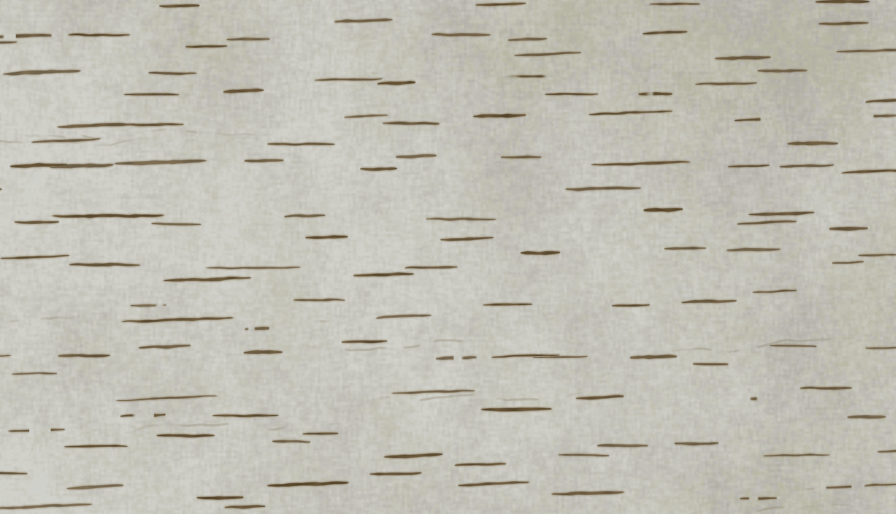
Reproduce this texture procedurally as a Shadertoy shader.

```glsl
float hash(vec2 p) {
    vec3 q = fract(vec3(p.xyx) * 0.1031);
    q += dot(q, q.yzx + 33.33);
    return fract((q.x + q.y) * q.z);
}

float noise(vec2 p) {
    vec2 i = floor(p), f = fract(p);
    f = f * f * (3.0 - 2.0 * f);
    return mix(mix(hash(i), hash(i + vec2(1, 0)), f.x),
               mix(hash(i + vec2(0, 1)), hash(i + vec2(1, 1)), f.x), f.y);
}

float fbm(vec2 p) {
    float sum = 0.0, amp = 0.533;
    for (int i = 0; i < 4; i++) {
        sum += amp * noise(p);
        p = p * 2.03 + 17.3;
        amp *= 0.5;
    }
    return sum;
}

// Pale bark: broad stains, fibre weave and a slow falloff to the right
vec3 barkColor(vec2 p, float across) {
    float stains = fbm(p * vec2(5.0, 3.5) + 40.0) - 0.5;
    float mottle = fbm(p * vec2(24.0, 18.0) + 90.0) - 0.5;
    float weave = noise(p * vec2(190.0, 70.0)) + noise(p * vec2(70.0, 190.0) + 50.0) - 1.0;
    float speck = noise(p * 210.0 + 300.0) - 0.5;
    float light = 0.72 + 1.1 * stains + 0.5 * mottle + 0.45 * weave + 0.3 * speck;
    light -= 0.45 * smoothstep(0.35, 1.0, across) + 0.25 * smoothstep(0.7, 1.0, p.y);
    float warmth = smoothstep(0.35, 0.65, 0.6 * fbm(p * 9.0 + 7.0) + 0.4 * noise(p * 120.0 + 9.0));
    vec3 shade = mix(vec3(0.72, 0.71, 0.68), vec3(0.735, 0.73, 0.665), warmth);
    return mix(shade, vec3(0.805, 0.805, 0.775), clamp(light, -0.25, 1.15));
}

// Faint ragged wrinkles
float wrinkles(vec2 p, float width) {
    float ink = 0.0;
    for (int i = 0; i < 9; i++) {
        float id = float(i) + 3.0;
        vec2 q = p - vec2(width * hash(vec2(id, 5.0)), hash(vec2(id, 11.0)));
        float reach = mix(0.08, 0.32, hash(vec2(id, 19.0)));
        q.y += 0.035 * (fbm(vec2(p.x * 9.0, id * 7.0)) - 0.5) - 0.03 * q.x;
        float patchy = smoothstep(0.35, 0.65, noise(vec2(p.x * 35.0, id * 13.0)));
        float fade = 1.0 - smoothstep(0.4, 1.0, abs(q.x) / reach);
        ink = max(ink, patchy * fade * (1.0 - smoothstep(0.0005, 0.004, abs(q.y))));
    }
    return ink;
}

// Dark tapered dashes, one per jittered cell; x = core, y = soft rim
vec2 dashes(vec2 p, float across, float blur) {
    vec2 size = vec2(0.15, 0.088), cell = floor(p / size), ink = vec2(0);
    for (int j = -1; j <= 1; j++)
    for (int i = -1; i <= 1; i++) {
        vec2 id = cell + vec2(i, j) + 60.0;
        if (hash(id + 3.7) > 0.95) continue;
        vec2 spot = vec2(hash(id), 0.08 + 0.84 * hash(id + 31.0));
        vec2 q = p - (id - 60.0 + spot) * size;
        float pick = hash(id + 71.0);
        float reach = (0.034 + 0.036 * pick + 0.04 * pow(pick, 9.0)) * (1.08 - 0.2 * across);
        q.y -= q.x * mix(-0.01, 0.055, hash(id + 113.0));
        q.y -= 0.002 * (noise(vec2(p.x * 40.0, id.y * 9.0 + id.x)) - 0.5);
        float t = abs(q.x) / reach;
        float thick = mix(0.0017, 0.0034, hash(id + 157.0));
        thick *= 0.8 + 0.4 * noise(vec2(p.x * 80.0, id.y * 5.0));
        float d = abs(q.y) - thick * sqrt(max(1.0 - t * t * t, 0.0));
        float ends = 1.0 - smoothstep(0.93, 1.03, t);
        // Some dashes break into short pieces
        float broken = step(0.87, hash(id + 211.0));
        float gaps = smoothstep(0.32, 0.48, noise(vec2(p.x * 45.0, id.x * 3.0 + id.y)));
        float strength = ends * mix(1.0, gaps, broken) * mix(0.72, 1.0, hash(id + 251.0));
        ink.x = max(ink.x, strength * (1.0 - smoothstep(-blur, blur, d)));
        ink.y = max(ink.y, strength * (1.0 - smoothstep(0.0, 0.003 + blur, d)));
    }
    return ink;
}

void mainImage(out vec4 fragColor, in vec2 fragCoord) {
    vec2 p = fragCoord / iResolution.y;
    float width = iResolution.x / iResolution.y;
    float across = p.x / width;

    vec3 color = barkColor(p, across);
    color = mix(color, vec3(0.58, 0.54, 0.46), 0.38 * wrinkles(p, width));

    vec2 ink = dashes(p, across, 0.0006 + 0.6 / iResolution.y);
    color = mix(color, vec3(0.58, 0.52, 0.42), 0.45 * ink.y);
    vec3 brown = mix(vec3(0.31, 0.25, 0.15), vec3(0.42, 0.34, 0.22), noise(p * vec2(60.0, 120.0)));
    color = mix(color, brown, ink.x);

    fragColor = vec4(color, 1.0);
}
```
